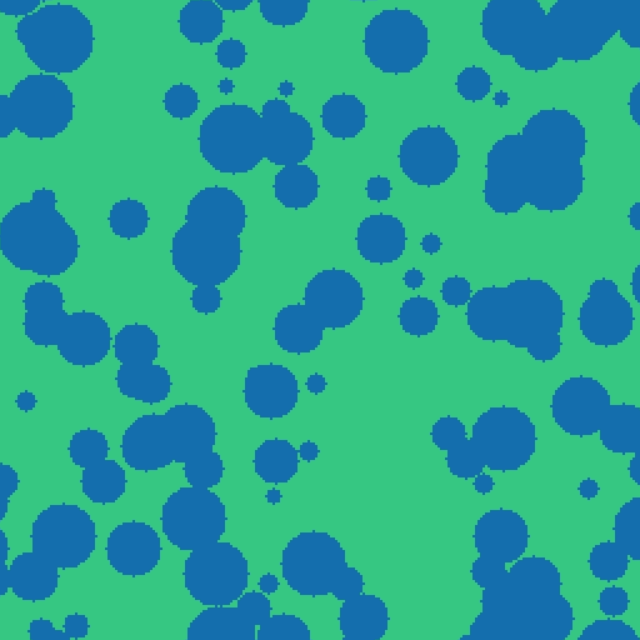
This pattern is drawn by a Shadertoy shader. Its source:

```glsl
// Scattered blue discs with stepped rims, overlapping on a flat green ground.
#define GROUND vec3(0.21, 0.78, 0.51)
#define DISC vec3(0.08, 0.43, 0.68)
#define LUMA vec3(0.299, 0.587, 0.114)
#define TEXELS 256.0      // steps across the canvas height
#define CELLS 5.0         // scatter cells across the canvas height
#define DISCS_PER_CELL 4
#define MIN_RADIUS 3.0    // in texels
#define RADIUS_STEPS 12.0 // number of distinct radii
#define EDGE 0.5          // width of the smoothed step, in texels
#define SEED 17.0

vec3 hash3(vec3 p) {
    p = fract(p * vec3(0.1031, 0.1030, 0.0973));
    p += dot(p, p.yxz + 33.33);
    return fract((p.xxy + p.yxx) * p.zyx);
}

// Weights of the previous, current and next texel: narrow box filter
vec3 crispWeights(float f) {
    vec2 side = clamp((vec2(-f, f) - 0.5) / EDGE + 0.5, 0.0, 1.0);
    return vec3(side.x, 1.0 - side.x - side.y, side.y);
}

// The same three weights for a quadratic spline
vec3 softWeights(float f) {
    vec2 side = 0.5 * (0.5 + vec2(-f, f)) * (0.5 + vec2(-f, f));
    return vec3(side.x, 1.0 - side.x - side.y, side.y);
}

// Disc coverage of the 3x3 texels around one texel; columns run along y
mat3 discCoverage(vec2 texel) {
    mat3 hit = mat3(0.0);
    float cellSize = TEXELS / CELLS;
    vec2 firstCell = floor(texel / cellSize - 0.5);
    for (int c = 0; c < 4; c++) {
        vec2 cell = firstCell + vec2(c % 2, c / 2);
        for (int n = 0; n < DISCS_PER_CELL; n++) {
            vec3 rnd = hash3(vec3(cell + SEED, float(n) * 7.0 + SEED));
            vec2 center = floor((cell + rnd.xy) * cellSize);
            float radius = MIN_RADIUS + floor(rnd.z * RADIUS_STEPS);
            vec3 dx = texel.x - center.x + vec3(-1.0, 0.0, 1.0);
            for (int j = 0; j < 3; j++) {
                float dy = texel.y - center.y + float(j - 1);
                hit[j] = max(hit[j], step(dx * dx + dy * dy, vec3(radius * radius)));
            }
        }
    }
    return hit;
}

void mainImage(out vec4 fragColor, in vec2 fragCoord) {
    vec2 pos = fragCoord / iResolution.y * TEXELS;
    vec2 texel = floor(pos);
    vec2 f = pos - texel - 0.5;
    mat3 hit = discCoverage(texel);

    float crisp = dot(crispWeights(f.x), hit * crispWeights(f.y));
    float soft = dot(softWeights(f.x), hit * softWeights(f.y));

    // Crisp brightness over softly bleeding hue
    vec3 color = mix(GROUND, DISC, soft);
    color += dot(mix(GROUND, DISC, crisp) - color, LUMA);
    fragColor = vec4(clamp(color, 0.0, 1.0), 1.0);
}
```
